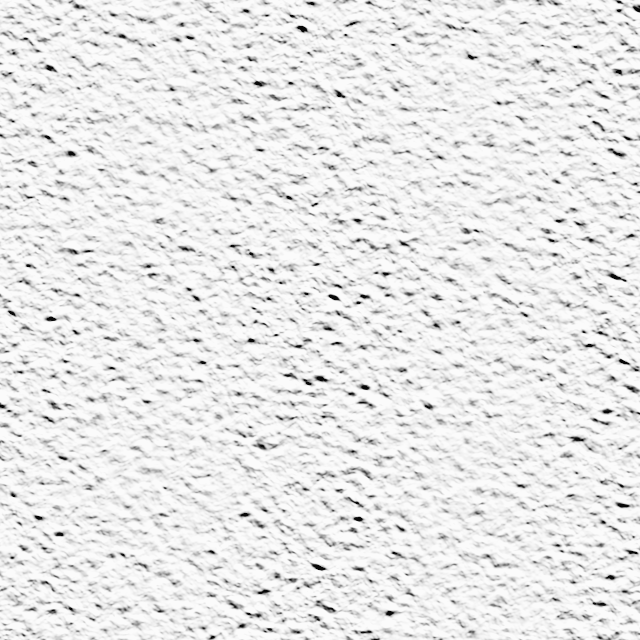
Write a three.js fragment shader that draws this texture.

```glsl
// Rough white plaster lit from above: small soft bumps with dark specks of shadow.
// Layered cellular bump noise gives the relief; its slope along the light becomes
// shadow, and slow layered sines vary the contrast across the plane.

varying vec2 vUv;

const float TAU = 6.2831853;
const vec3 PLASTER = vec3(0.985);
const vec3 SHADOW = vec3(0.03);
const vec2 GRAIN_COUNT = vec2(64.0, 82.0);
const vec2 LIGHT_STEP = vec2(0.0004, 0.0015);
const float SLOPE_GAIN = 4.15;

vec3 hash3(vec2 cell) {
  vec3 q = fract(cell.xyx * vec3(0.1031, 0.1030, 0.0973));
  q += dot(q, q.yxz + 33.33);
  return fract((q.xxy + q.yzz) * q.zyx);
}

// Sum of round soft bumps and dents, one at a random place in every cell.
float bumps(vec2 p) {
  vec2 cell = floor(p);
  vec2 local = p - cell;
  float height = 0.0;
  for (int j = -1; j <= 1; j++) {
    for (int i = -1; i <= 1; i++) {
      vec2 side = vec2(float(i), float(j));
      vec3 rnd = hash3(cell + side);
      vec2 d = side + rnd.xy - local;
      float falloff = max(1.0 - dot(d, d), 0.0);
      height += (2.0 * rnd.z - 1.0) * falloff * falloff * falloff;
    }
  }
  return height;
}

vec2 rotate(vec2 p, float angle) {
  float c = cos(angle);
  float s = sin(angle);
  return vec2(c * p.x - s * p.y, s * p.x + c * p.y);
}

// Gently bends the rows so that the specks lean both ways.
vec2 warp(vec2 uv) {
  vec2 slow = sin(uv.yx * vec2(61.0, 47.0) + uv * 23.0);
  vec2 quick = sin(uv.yx * vec2(173.0, 139.0) - uv * 71.0 + 1.7);
  return uv + 0.0014 * slow + 0.0009 * quick;
}

// Slightly sheared, flattened bumps with two finer layers.
float relief(vec2 uv) {
  vec2 w = warp(uv);
  vec2 p = vec2(w.x, w.y + 0.08 * w.x) * GRAIN_COUNT + 40.0;
  float height = bumps(p);
  height += 0.30 * bumps(rotate(p, 0.35) * 2.1 + 17.3);
  height += 0.14 * bumps(rotate(p, -0.4) * 3.3 + 61.7);
  return height;
}

// Broad strong and faint zones, plus smaller irregular patches.
float contrast(vec2 uv) {
  vec2 zones = cos(2.0 * TAU * uv);
  float patches = sin(uv.x * 37.0 + 2.0 * sin(uv.y * 29.0))
                * sin(uv.y * 43.0 + 2.0 * sin(uv.x * 31.0 + 1.0));
  return 1.0 + 0.13 * zones.x + 0.07 * zones.y + 0.09 * patches;
}

// Faint haze on gentle slopes, rising fast to black on steep ones.
float shadowCurve(float slope) {
  float t = max(slope + 0.9, 0.0);
  return clamp(t * (0.03 + 0.0135 * t * t), 0.0, 1.0);
}

void main() {
  float slope = relief(vUv + LIGHT_STEP) - relief(vUv - LIGHT_STEP);
  float shade = shadowCurve(slope * SLOPE_GAIN * contrast(vUv));
  gl_FragColor = vec4(mix(PLASTER, SHADOW, shade), 1.0);
}
```
